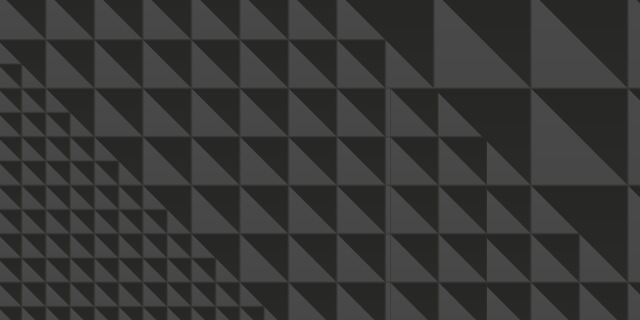
Give the GLSL for this pattern, as a WebGL 1 fragment shader.

```glsl
precision highp float;
// Dark triangle mosaic: square cells split by a diagonal, in three sizes.
// Two diagonal borders halve the cell size step by step toward the lower left;
// each pixel averages a small grid of samples to smooth every edge.

uniform vec2 u_resolution;

// q is in medium cells, y pointing down, with zero at a corner of the large grid.
vec3 mosaic(vec2 q) {
    // Cell size depends on which side of the diagonal borders we are.
    float band = q.x - q.y;
    float size = band > 0.0 ? 2.0 : (band > -8.0 ? 1.0 : 0.5);

    // Two medium columns are nudged right, leaving a pale strip at their left.
    float nudge = 0.095;
    bool nudged = size == 1.0 && q.y > 0.0 && q.x > -1.0 && q.x < 1.0 + nudge
        && !(q.y < 1.0 && q.x > nudge);
    bool strip = nudged && q.x < nudge - 1.0;
    vec2 g = q;
    if (nudged) g.x -= nudge;

    // The clipped column beyond the nudge keeps its dark left sliver.
    vec2 f = fract(g / size);
    bool pale = strip || f.y > f.x;
    if (size == 1.0 && !nudged && q.y > 0.0 && q.x > 0.0 && q.x < nudge) pale = false;

    // Flat tones with a slight vertical falloff.
    vec3 darkTone = mix(vec3(0.150, 0.150, 0.146), vec3(0.164, 0.164, 0.156), f.y);
    vec3 paleTone = vec3(mix(0.289, 0.277, f.y));
    vec3 color = pale ? paleTone : darkTone;

    // Thin seams along the cell sides.
    vec2 side = min(f, 1.0 - f) * size;
    float gap = strip ? min(q.x + 1.0, side.y) : min(side.x, side.y);
    float seam = 1.0 - smoothstep(0.008, 0.030, gap);
    return mix(color, vec3(0.205), 0.6 * seam);
}

void main() {
    vec3 total = vec3(0.0);
    for (int j = 0; j < 3; j++) {
        for (int i = 0; i < 3; i++) {
            vec2 jitter = (vec2(float(i), float(j)) - 1.0) * 0.4;
            vec2 p = (gl_FragCoord.xy + jitter) / u_resolution.y;
            p.y = 1.0 - p.y;
            total += mosaic(p * 6.598 - vec2(8.945, 1.821));
        }
    }
    gl_FragColor = vec4(total / 9.0, 1.0);
}
```
